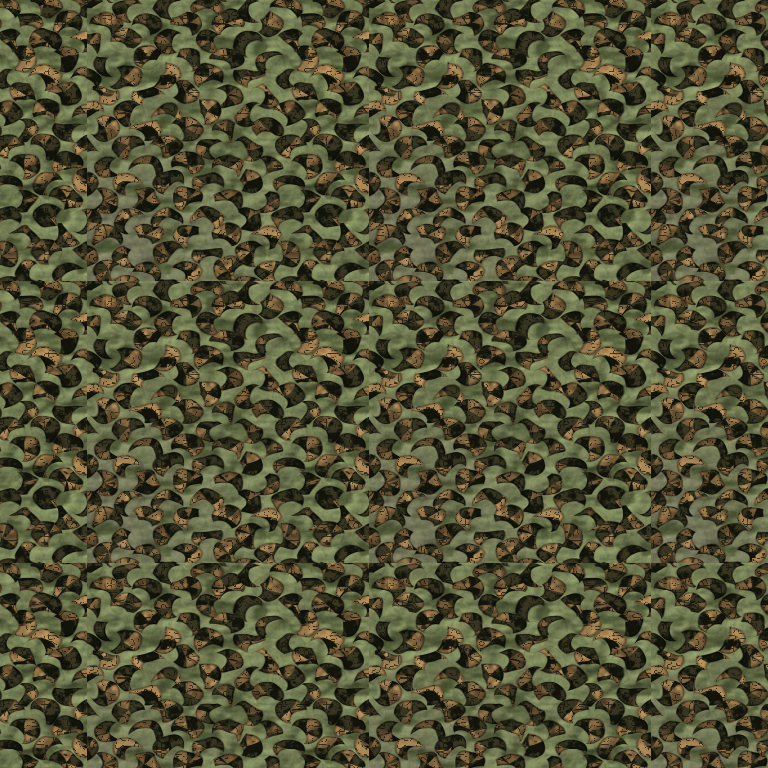
Write a three.js fragment shader that draws this texture.

```glsl
#define TILE_SIZE 0.3675
#define TILE_ORIGIN vec2(0.1133, 0.267)
#define COLUMNS 7.0
#define ROWS 16.0
#define HOLE_RADII vec2(0.39, 0.30)
#define HOLE_JITTER 0.14
#define FLAP_RADIUS 0.9
#define CRUMPLE 0.13
#define SOFT_EDGE 0.06
#define SCRAPS 3

varying vec2 vUv;

const vec3 LEAF = vec3(0.48, 0.52, 0.35);
const vec3 LEAF_SHADE = vec3(0.32, 0.36, 0.22);
const vec3 LEAF_GREY = vec3(0.44, 0.44, 0.35);
const vec3 OLIVE = vec3(0.22, 0.21, 0.13);
const vec3 SHADOW = vec3(0.07, 0.08, 0.045);
const vec3 BROWN = vec3(0.43, 0.33, 0.20);
const vec3 TAN = vec3(0.68, 0.54, 0.34);

float hash(vec2 p) {
  vec3 q = fract(p.xyx * 0.1031);
  q += dot(q, q.yzx + 33.33);
  return fract((q.x + q.y) * q.z);
}

vec2 hash2(vec2 p) {
  return vec2(hash(p + 17.3), hash(p + 91.7));
}

float noise(vec2 p) {
  vec2 i = floor(p), f = fract(p);
  f = f * f * (3.0 - 2.0 * f);
  return mix(mix(hash(i), hash(i + vec2(1, 0)), f.x),
             mix(hash(i + vec2(0, 1)), hash(i + vec2(1, 1)), f.x), f.y);
}

float fbm(vec2 p) {
  return 0.55 * noise(p) + 0.3 * noise(p * 2.1 + 5.2) + 0.15 * noise(p * 4.3 + 9.1);
}

vec2 polar(float a) {
  return vec2(cos(a), sin(a));
}

float fill(float d) {
  return 1.0 - smoothstep(-SOFT_EDGE, SOFT_EDGE, d);
}

// Lower layer seen through one hole; l is in hole radii
vec3 underlayer(vec2 l, vec2 id, vec2 s) {
  vec3 col = mix(SHADOW, OLIVE, smoothstep(0.36, 0.62, fbm(s * 6.0)));

  // Torn wedges of brown cloth
  for (int k = 0; k < SCRAPS; k++) {
    vec2 r = hash2(id + float(k) * 7.7);
    vec2 dir = polar(6.2832 * r.x);
    vec2 m = vec2(dot(l, dir), dot(l, vec2(-dir.y, dir.x)));
    float wedge = abs(m.y) - mix(0.3, 0.7, r.y) * (m.x - 0.05);
    vec3 cloth = mix(BROWN, TAN, 0.8 * r.y * r.y) * (0.65 + 0.6 * noise(s * 9.0));
    col = mix(col, cloth, fill(wedge));
  }

  // Some holes frame a pale crescent, at times with a dark cross-shaped gap
  float kind = hash(id + 43.1);
  if (kind > 0.82) {
    float lift = kind > 0.91 ? 0.5 : -0.5;
    float crescent = 0.75 - length(l + vec2(0.0, lift));
    col = mix(col, TAN * (0.85 + 0.25 * noise(s * 7.0)), fill(crescent));
    vec2 a = abs(l + vec2(0.0, 0.2));
    float gap = min(max(a.x - 0.45, a.y - 0.18), max(a.x - 0.2, a.y - 0.42));
    col = mix(col, SHADOW, fill(gap) * step(0.9, kind));
  }

  // Fine twigs
  float twig = abs(noise(s * vec2(9.0, 13.0) + 31.0) - 0.5);
  return mix(col, SHADOW, 0.75 * (1.0 - smoothstep(0.02, 0.07, twig)));
}

void main() {
  vec2 tile = fract((vUv - TILE_ORIGIN) / TILE_SIZE);
  vec2 s = tile * COLUMNS;
  float rowStep = COLUMNS / ROWS;
  vec2 p = s + CRUMPLE * (vec2(noise(s * 3.1), noise(s * 3.1 + 40.0)) - 0.5);

  // Staggered round cuts, each partly covered by its own flap
  float opening = 9.0, flapShade = 0.0, rim = 9.0;
  vec2 holeId = vec2(0.0), holePos = vec2(0.0);
  float baseRow = floor(p.y / rowStep);
  for (int j = -2; j <= 2; j++) {
    float row = baseRow + float(j);
    float shift = 0.5 * mod(row, 2.0);
    for (int i = -1; i <= 1; i++) {
      vec2 id = vec2(floor(p.x - shift) + float(i), row);
      vec2 r = hash2(id), v = hash2(id + 57.0);
      vec2 center = vec2(id.x + shift + 0.5, (row + 0.5) * rowStep);
      vec2 l = (p - center - HOLE_JITTER * (r - 0.5)) / HOLE_RADII;
      float cut = length(l) - 1.0;
      vec2 lean = polar(-1.57 + 3.6 * (r.x - 0.5));
      float flap = length(l - lean * mix(0.65, 1.35, r.y)) - FLAP_RADIUS;
      float chord = dot(l, polar(6.2832 * v.x)) - mix(0.4, 1.3, v.y);
      float d = max(max(cut, -flap), chord);
      if (d < opening) {
        opening = d;
        holeId = id;
        holePos = l;
      }
      flapShade = max(flapShade, fill(cut) * v.x);
      rim = min(rim, abs(cut));
    }
  }

  // Green cloth with folds, creases and weave
  float folds = fbm(s * vec2(1.6, 2.6) + 3.0);
  float slope = folds - fbm(s * vec2(1.6, 2.6) + vec2(2.86, 3.22));
  float shade = 0.9 * smoothstep(0.5, 0.22, folds) * 0.0 + 0.9 * (1.0 - smoothstep(0.25, 0.5, folds));
  shade += 0.45 * flapShade * noise(s * 4.0) + 0.2 * (1.0 - smoothstep(0.0, 0.12, rim));
  float grey = (1.0 - smoothstep(0.1, 0.75, tile.x)) * (1.0 - smoothstep(0.1, 0.75, tile.y));
  vec3 leaf = mix(LEAF, LEAF_GREY, 0.8 * grey);
  leaf = mix(leaf, LEAF_SHADE, clamp(shade, 0.0, 1.0));
  leaf *= 1.0 + 0.9 * slope + 0.1 * (noise(s * 22.0) - 0.5);

  // Depth shadow under the cut edge
  vec3 below = underlayer(holePos, holeId, s);
  below *= 1.0 - 0.45 * smoothstep(-0.22, 0.0, opening);
  gl_FragColor = vec4(mix(leaf, below, fill(opening)), 1.0);
}
```
